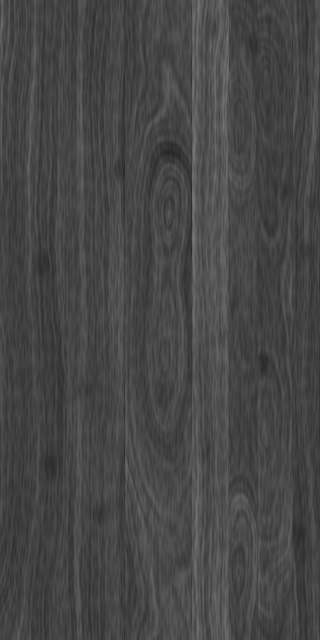
Reproduce this texture procedurally as a Shadertoy shader.

```glsl
const int PLANKS = 7;
const vec3 WOOD_GREY = vec3(0.272, 0.272, 0.273);
const float RING_CONTRAST = 0.075;
const float PORE_CONTRAST = 0.17;
const float STREAK_CONTRAST = 0.13;
const float KNOT_DARKNESS = 0.32;
const float DEPTH_LIMIT = 0.13;   // how far the cut strays from the pith
const vec2 PORE_CELLS = vec2(125.0, 17.0);
const vec2 STREAK_CELLS = vec2(75.0, 2.2);

// Plank borders, pith positions, tones and the heights of the two ring eyes
const float EDGE[8] = float[](0.0, 0.205, 0.39, 0.60, 0.715, 0.805, 0.915, 1.0);
const float PITH[7] = float[](-0.10, 0.62, 0.525, 0.98, 0.755, 0.835, 1.22);
const float TONE[7] = float[](-0.06, -0.03, 0.0, 0.17, -0.02, -0.02, -0.07);
const vec3 EYES[7] = vec3[](   // lower eye, upper eye, steepness
    vec3(0.55, 1.90, 0.20), vec3(0.20, 1.50, 0.16), vec3(0.84, 1.33, 0.50),
    vec3(0.40, 1.70, 0.15), vec3(0.18, 1.64, 0.17), vec3(0.62, 1.70, 0.24),
    vec3(0.70, 1.20, 0.25));

vec2 hash2(vec2 p) {
    vec3 q = fract(p.xyx * vec3(0.1031, 0.1030, 0.0973));
    q += dot(q, q.yzx + 33.33);
    return fract((q.xx + q.yz) * q.zy);
}

// Cellular noise: distance to the nearest scattered point
float cellular(vec2 p) {
    vec2 cell = floor(p);
    float nearest = 2.0;
    for (int j = -1; j <= 1; j++)
        for (int i = -1; i <= 1; i++) {
            vec2 c = cell + vec2(i, j);
            nearest = min(nearest, length(c + hash2(c) - p));
        }
    return nearest;
}

// Layered sines over the distance from the pith
float growthRings(float r, float seed) {
    float broad = sin(r * 62.0 + seed) + 0.7 * sin(r * 117.0 + seed * 2.3);
    float middle = sin(r * 255.0 + 2.0 * sin(r * 47.0 + seed));
    float fine = sin(r * 590.0 + 3.0 * sin(r * 33.0 + seed));
    return 0.85 * broad + 0.9 * middle + 0.75 * fine;
}

// Ring pattern of a plank cut close to a wandering pith
float cutDistance(vec2 p, int plank, float seed) {
    vec3 eyes = EYES[plank];
    float depth = (p.y - eyes.x) * (p.y - eyes.y) * eyes.z;
    depth = DEPTH_LIMIT * tanh(depth / DEPTH_LIMIT);
    depth += 0.009 * sin(p.y * 9.0 + seed) + 0.004 * sin(p.y * 23.0 + p.x * 40.0);
    float side = p.x - PITH[plank];
    side += 0.008 * sin(p.y * 4.1 + seed * 1.7);
    side += 0.0035 * sin(p.y * 11.0 + p.x * 34.0 + seed);
    side += 0.0012 * sin(p.y * 31.0 - p.x * 70.0);
    return length(vec2(side, depth));
}

float woodTone(vec2 p) {
    int plank = 0;
    for (int i = 1; i < PLANKS; i++) plank += int(p.x > EDGE[i]);
    float left = EDGE[plank], right = EDGE[plank + 1];
    float seed = float(plank) * 2.7 + 1.0;
    float tone = TONE[plank];

    // Small dark knots that push the grain aside
    vec2 bent = p;
    for (int k = 0; k < 3; k++) {
        vec2 h = hash2(vec2(plank * 7 + 3, k * 5 + 11));
        vec2 center = vec2(mix(left, right, h.x), (float(k) + h.y) * 0.667);
        vec2 d = (p - center) / vec2(0.022, 0.034);
        float knot = exp(-dot(d, d)) * fract(h.x * 7.0 + h.y * 3.0);
        bent.x -= 0.011 * d.x * knot;
        tone -= KNOT_DARKNESS * knot;
    }

    // Rings, with slow changes of strength and shade
    float r = cutDistance(bent, plank, seed);
    float strength = 1.0 + 0.3 * sin(p.y * 3.3 + p.x * 17.0 + seed);
    tone += RING_CONTRAST * strength * growthRings(r, seed);
    tone += 0.045 * sin(p.y * 2.6 + seed * 3.1) + 0.03 * sin(p.y * 6.7 + p.x * 25.0 + seed);

    // Long fibres and short pores
    vec2 fibre = vec2(bent.x + 0.004 * sin(p.y * 4.0 + seed), p.y + seed);
    tone += STREAK_CONTRAST * (0.5 - cellular(fibre * STREAK_CELLS));
    tone -= PORE_CONTRAST * (smoothstep(0.65, 0.1, cellular(fibre * PORE_CELLS)) - 0.45);

    // Faint joint and a pale sapwood rim
    float fromLeft = p.x - left;
    float rim = smoothstep(0.012, 0.004, fromLeft) * smoothstep(0.0, 0.004, fromLeft);
    tone += 0.16 * rim * (0.5 + 0.5 * sin(p.y * 2.2 + seed * 4.0));
    tone -= 0.14 * smoothstep(0.004, 0.0, right - p.x);
    return tone;
}

void mainImage(out vec4 fragColor, in vec2 fragCoord) {
    // Four samples per pixel smooth rings and joints
    float shade = 0.0;
    for (int s = 0; s < 4; s++) {
        vec2 offset = vec2(s % 2, s / 2) * 0.5 - 0.25;
        vec2 uv = (fragCoord + offset) / iResolution.xy;
        shade += 0.25 * exp(woodTone(uv * vec2(1.0, 2.0)));
    }
    fragColor = vec4(WOOD_GREY * shade, 1.0);
}
```
